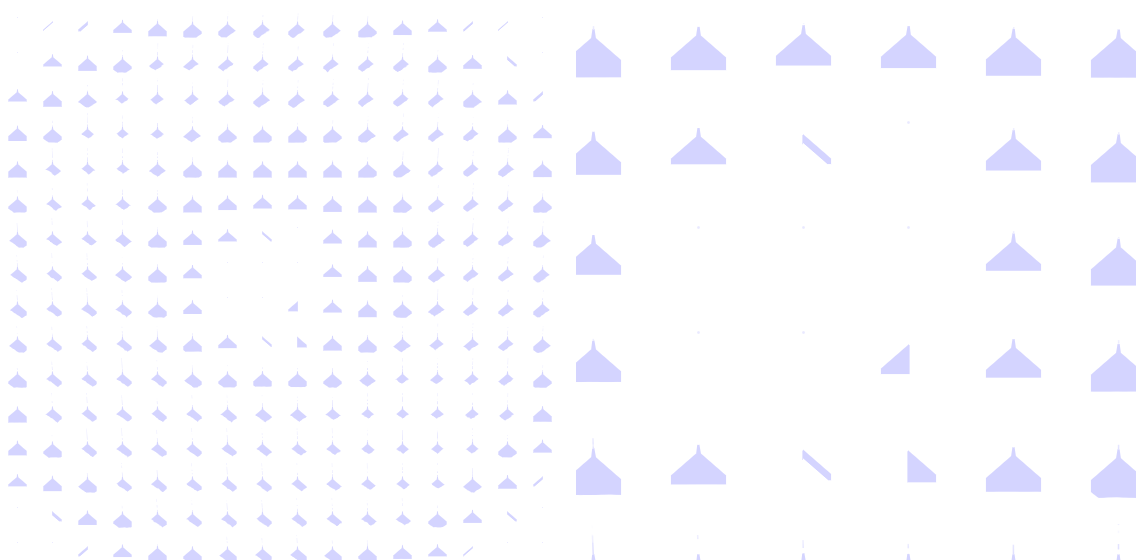
Left, the full canvas; right, a detail of the centre.
Reproduce this pattern procedurally as a WebGL 1 fragment shader.

```glsl
precision highp float;
// A 16 by 16 grid of pale lilac roof-shaped marks on white. Each mark is an
// intersection of half planes whose lower cuts follow a diagonal ring field;
// marks thin to strokes and vanish at the central hole and at the corners.

uniform vec2 u_resolution;

#define CELLS 16.0
#define UNIT 48.0          // glyph units per cell
#define ROW_SHIFT 6.0      // lets marks hang below their cell
#define HALF_WIDTH 12.6
#define ROOF_SLOPE 0.87
#define CUT_SLOPE 0.70
#define HOLE_RADIUS 1.55
#define OUTER_RADIUS 9.285
#define INK vec3(0.83, 0.83, 1.0)
#define PAPER vec3(1.0)

float hash(vec2 p) {
  return fract(sin(dot(p, vec2(127.1, 311.7))) * 43758.5);
}

float noise(vec2 p) {
  vec2 i = floor(p), f = fract(p);
  f = f * f * (3.0 - 2.0 * f);
  return mix(mix(hash(i), hash(i + vec2(1.0, 0.0)), f.x),
             mix(hash(i + vec2(0.0, 1.0)), hash(i + 1.0), f.x), f.y);
}

// Strength of the lower cuts: zero near the hole and near the corners
float ringField(vec2 c) {
  return smoothstep(2.6, 5.2, length(c - vec2(0.0, 1.0)))
       * (1.0 - smoothstep(7.2, 8.5, length(c)));
}

// Signed distance to one mark; q is measured from the apex, y downwards
float roofMark(vec2 q, vec2 c, float ring, float depth) {
  float diagonal = (c.x + c.y) * 0.7071;
  float leftCut = 30.0 - ring * mix(17.0, 7.0, smoothstep(-0.5, 5.0, diagonal));
  float rightCut = 30.0 - ring * mix(17.0, 7.0, smoothstep(-0.5, 5.0, -diagonal));
  float wobble = (noise(q * 0.3 + c * 7.3) - 0.5) * 1.6 * ring;
  float roof = (ROOF_SLOPE * abs(q.x) - q.y) / length(vec2(ROOF_SLOPE, 1.0));
  float cutScale = length(vec2(CUT_SLOPE, 1.0));
  float d = max(roof, abs(q.x) - HALF_WIDTH);
  d = max(d, q.y - 13.5 - 5.5 * depth - wobble);
  d = max(d, (q.y - leftCut - CUT_SLOPE * q.x - wobble) / cutScale);
  return max(d, (q.y - rightCut + CUT_SLOPE * q.x - wobble) / cutScale);
}

void main() {
  // Grid units run downwards from the top edge
  vec2 uv = gl_FragCoord.xy / u_resolution;
  vec2 p = vec2(uv.x, 1.0 - uv.y) * CELLS * UNIT;
  float pixel = CELLS * UNIT / min(u_resolution.x, u_resolution.y);
  vec2 cell = floor(vec2(p.x, p.y - ROW_SHIFT) / UNIT);
  vec2 local = p - cell * UNIT - vec2(UNIT * 0.5, 0.0);
  vec2 c = (cell - 0.5 * (CELLS - 1.0)) * vec2(1.0, -1.0);

  // Distances from the off-centre hole and in the slightly warped outer rim
  float hole = length(c - vec2(-0.35, 0.3));
  float rim = length(vec2(0.98 * c.x + 0.2, 1.06 * c.y - 0.07));
  float depth = smoothstep(HOLE_RADIUS, 3.2, hole)
              * (1.0 - smoothstep(8.2, OUTER_RADIUS, rim));
  float ring = ringField(c);
  float apex = 29.5 + 3.0 * depth;
  vec2 q = local - vec2(0.0, apex);

  // Partial marks: one side only, limited to a strip under the roof
  float visible = step(HOLE_RADIUS, hole);
  float side = 0.0;
  float strip = 99.0;
  if (rim > OUTER_RADIUS) {
    visible = step(rim, 9.8 + 0.6 * step(7.0, c.y));
    side = abs(abs(c.y) - 6.5) < 0.5 ? 1.0 : -1.0;
    strip = mix(5.5, 1.8, smoothstep(9.3, 10.0, rim));
  } else if (abs(c.x) < 1.0 && abs(c.y) < 2.0) {
    bool leftColumn = c.x < 0.0;
    visible = leftColumn ? step(1.0, abs(c.y)) : step(c.y, 0.0);
    side = leftColumn || c.y < -1.0 ? 1.0 : -1.0;
    strip = leftColumn ? 4.0 : 99.0;
  }
  float d = roofMark(q, c, ring, depth);
  d = max(d, q.y - ROOF_SLOPE * abs(q.x) - strip);
  if (side != 0.0) d = max(d, -side * q.x - 0.5);
  float cover = visible * clamp(0.5 - d / pixel, 0.0, 1.0);

  // Short tip and a broken, slightly leaning hair above the apex
  float lean = clamp((c.x + c.y) * 0.008, -0.06, 0.06);
  float hairX = abs(q.x + lean * q.y);
  float full = visible * (side == 0.0 ? 1.0 : 0.0);
  float tip = max(hairX - 0.5 - 0.15 * max(q.y + 3.0, 0.0), abs(q.y + 0.5) - 2.5);
  cover = max(cover, full * clamp(0.5 - tip / pixel, 0.0, 1.0));
  float hair = clamp(0.5 - (hairX - 0.35) / pixel, 0.0, 1.0);
  float reach = 4.0 + 18.0 * ring;
  float broken = smoothstep(0.38, 0.6, noise(vec2(q.y * 0.45, dot(cell, vec2(3.7, 9.1)))));
  float span = step(-reach, q.y) * step(q.y, 0.0);
  float fade = 0.85 * (1.0 - 0.6 * clamp(-q.y / reach, 0.0, 1.0));
  cover = max(cover, full * hair * broken * span * fade);

  // Faint speck left in empty cells
  float speck = length(local - vec2(0.0, 24.0)) - 0.6;
  cover = max(cover, (1.0 - visible) * 0.5 * clamp(0.5 - speck / pixel, 0.0, 1.0));

  cover *= step(ROW_SHIFT, p.y);
  gl_FragColor = vec4(mix(PAPER, INK, cover), 1.0);
}
```
